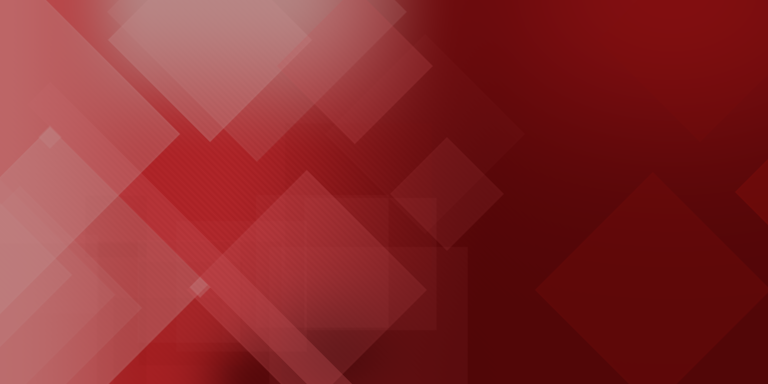
Give the GLSL for this background, as a WebGL 1 fragment shader.

```glsl
precision highp float;
uniform vec2 u_resolution;

float hash(float n) {
  n = fract(n * 0.1031);
  n *= n + 33.33;
  return fract(n * (n + n));
}

// Soft-edged step, one pixel wide
float edge(float d) {
  return clamp(0.5 - d * u_resolution.y * 0.7, 0.0, 1.0);
}

float glow(vec2 p, vec2 center, vec2 size) {
  vec2 q = (p - center) / size;
  return exp(-dot(q, q));
}

// Translucent diamond with a faint bright rim
void diamond(inout vec3 color, vec2 p, vec2 center, float radius, vec3 tint, float alpha) {
  vec2 q = abs(p - center);
  float d = (q.x + q.y - radius) * 0.7071;
  float rim = smoothstep(-0.008, 0.0, d) * 0.15;
  color = mix(color, tint, edge(d) * alpha * (1.0 + rim));
}

vec3 backdrop(vec2 p) {
  vec3 color = mix(vec3(0.68, 0.14, 0.155), vec3(0.32, 0.022, 0.028),
                   smoothstep(0.55, 1.3, p.x + 0.12 * (0.5 - p.y)));
  color = mix(color, vec3(0.52, 0.06, 0.07), 0.95 * glow(p, vec2(1.75, 1.02), vec2(0.6, 0.42)));
  // Shadows along the lower edge
  color = mix(color, vec3(0.23, 0.01, 0.015), 0.85 * glow(p, vec2(0.86, 0.08), vec2(0.2, 0.17)));
  color = mix(color, vec3(0.25, 0.01, 0.015), 0.7 * glow(p, vec2(0.66, 0.0), vec2(0.13, 0.12)));
  // Pale haze at the top and left
  float haze = smoothstep(0.58, 1.02, p.y) * smoothstep(0.1, 0.4, p.x)
             * (1.0 - smoothstep(0.72, 1.2, p.x));
  color = mix(color, vec3(0.7, 0.57, 0.56), 0.85 * haze);
  return mix(color, vec3(0.79, 0.5, 0.5), 0.5 * (1.0 - smoothstep(0.0, 0.4, p.x)));
}

void main() {
  vec2 p = gl_FragCoord.xy / u_resolution * vec2(2.0, 1.0);
  vec3 pink = vec3(0.75, 0.54, 0.54);
  vec3 rose = vec3(0.76, 0.32, 0.34);
  vec3 crimson = vec3(0.5, 0.05, 0.04);
  vec3 color = backdrop(p);

  // Faint scattered squares
  for (int i = 0; i < 12; i++) {
    float n = float(i) * 3.0 + 1.0;
    vec2 center = vec2(hash(n) * 1.1, hash(n + 1.0) * 0.5);
    vec2 q = abs(p - center) - (0.07 + 0.2 * hash(n + 2.0));
    vec3 tint = mod(float(i), 2.0) < 0.5 ? rose : crimson;
    color = mix(color, tint, 0.08 * edge(max(q.x, q.y)));
  }

  // Upper diamonds
  diamond(color, p, vec2(0.669, 0.969), 0.39, pink, 0.17);
  diamond(color, p, vec2(0.547, 0.896), 0.266, pink, 0.35);
  diamond(color, p, vec2(0.924, 0.828), 0.203, rose, 0.22);
  diamond(color, p, vec2(1.107, 0.651), 0.26, rose, 0.045);

  // Diagonal band
  float along = p.x + p.y;
  float band = edge(max(abs(along - 0.858) - 0.059, p.y - p.x - 0.656));
  color = mix(color, rose, 0.32 * band);

  // Left cluster
  diamond(color, p, vec2(0.0, 0.651), 0.469, pink, 0.35);
  diamond(color, p, vec2(0.13, 0.258), 0.411, pink, 0.36);
  diamond(color, p, vec2(0.052, 0.198), 0.318, pink, 0.14);
  diamond(color, p, vec2(0.0, 0.232), 0.3, pink, 0.12);
  diamond(color, p, vec2(0.0, 0.284), 0.188, pink, 0.22);
  diamond(color, p, vec2(0.13, 0.643), 0.03, pink, 0.3);

  // Central diamonds
  float lit = smoothstep(1.15, 0.65, p.x - 0.4 * (p.y - 0.25));
  diamond(color, p, vec2(0.799, 0.245), 0.3125, rose, 0.15 + 0.17 * lit);
  diamond(color, p, vec2(0.521, 0.252), 0.027, pink, 0.3);
  diamond(color, p, vec2(1.164, 0.495), 0.148, rose, 0.13);

  // Right diamonds
  diamond(color, p, vec2(1.7, 0.245), 0.307, crimson, 0.26);
  diamond(color, p, vec2(2.057, 0.5), 0.143, crimson, 0.45);
  diamond(color, p, vec2(1.823, 0.896), 0.266, crimson, 0.18);

  // Fine diagonal hatching
  float hatch = abs(fract(along * 60.0) - 0.5) * 2.0;
  float hatched = glow(p, vec2(0.65, 0.48), vec2(0.4, 0.35));
  color += vec3(0.03, 0.02, 0.02) * (hatch - 0.5) * hatched;

  gl_FragColor = vec4(color, 1.0);
}
```
